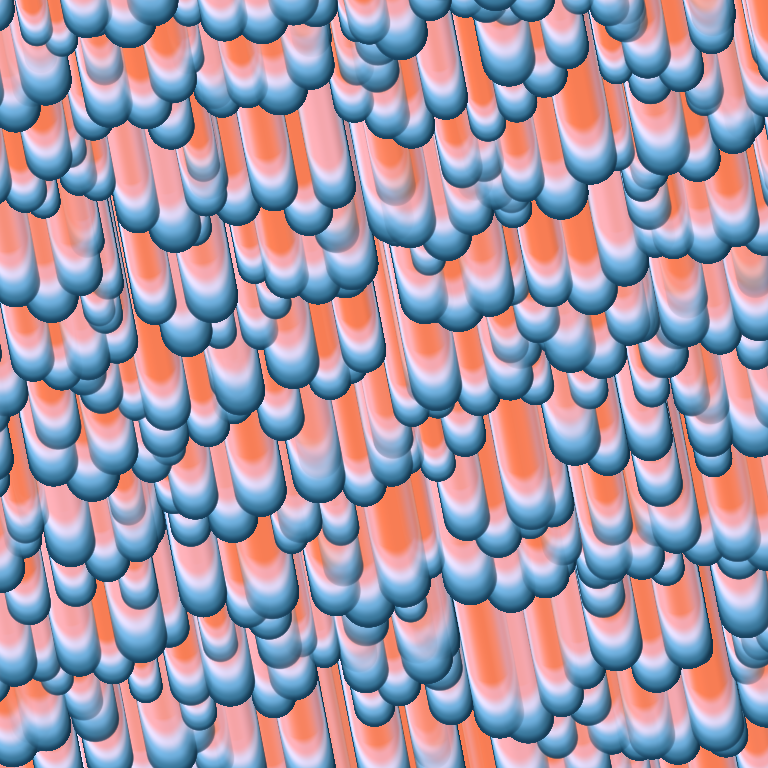
Reproduce this pattern procedurally as a Shadertoy shader.

```glsl
// Overlapping clusters of round-tipped lobes that hang down like soft shingles.
// Each lobe is a capsule whose surface sinks away from its tip; the lobes are
// joined by an exponential soft maximum and coloured from rim to core.

const vec2 CELL = vec2(0.172, 0.128);   // spacing of the clusters
const vec2 UP = vec2(-0.19, 0.982);     // direction from tip to root
const float SLOPE = 0.6;                // sinking of a lobe towards its root
const float SHARPNESS = 200.0;          // hardness of the soft maximum
const int LOBES = 7;                    // three clustered, the rest loose

const vec3 NAVY = vec3(0.09, 0.25, 0.36);
const vec3 TEAL = vec3(0.22, 0.46, 0.60);
const vec3 SKY = vec3(0.44, 0.69, 0.87);
const vec3 LAVENDER = vec3(0.87, 0.84, 0.96);
const vec3 PINK = vec3(0.96, 0.66, 0.69);
const vec3 ORANGE = vec3(0.97, 0.49, 0.33);

float hash(vec2 p) {
    return fract(sin(dot(p, vec2(127.1, 311.7))) * 43758.5453);
}

// Colour from the rim (0) to the warm core (1).
vec3 ramp(float tone) {
    vec3 c = mix(NAVY, TEAL, smoothstep(0.0, 0.12, tone));
    c = mix(c, SKY, smoothstep(0.10, 0.30, tone));
    c = mix(c, LAVENDER, smoothstep(0.28, 0.48, tone));
    c = mix(c, PINK, smoothstep(0.48, 0.67, tone));
    return mix(c, ORANGE, smoothstep(0.74, 0.93, tone));
}

// Tip centre (xy), radius (z) and lift (w) of one lobe of a cluster.
vec4 lobeShape(vec2 id, int index) {
    float j = float(index);
    vec2 seed = id + vec2(17.3, 5.9) * (j + 1.0);
    float a = hash(seed), b = hash(seed + 3.1), c = hash(seed + 7.7);
    if (index < 3) {
        float side = j - 1.0;
        vec2 tip = vec2(side * 0.043, abs(side) * 0.024);
        tip += (vec2(a, b) - 0.5) * vec2(0.016, 0.022);
        return vec4(tip, mix(0.027, 0.035, c), 0.014);
    }
    vec2 tip = vec2(0.086 + (a - 0.5) * 0.13, (b - 0.5) * CELL.y);
    return vec4(tip, mix(0.020, 0.031, c), (hash(seed + 9.2) - 0.5) * 0.016);
}

// Colour of a lobe; q is the offset from the tip centre in radii.
vec3 lobeColour(vec2 q, float heat) {
    float side = sqrt(max(1.0 - q.x * q.x, 0.0));
    float along = clamp((q.y + side) / 2.3, 0.0, 1.0);
    vec3 c = ramp(along * heat * pow(side, 0.6));
    float shade = 0.24 * smoothstep(0.25, 1.0, q.x);
    float glint = 0.07 * smoothstep(0.0, -0.7, q.x);
    return c * (1.0 - shade + glint);
}

// Adds a weighted lobe: premultiplied colour in rgb, weight in a.
vec4 lobeLayer(vec2 p, vec4 shape, float heat, float pixel) {
    vec2 q = (p - shape.xy) / shape.z;
    float d = length(vec2(q.x, min(q.y, 0.0)));
    float cover = smoothstep(-pixel, pixel, (1.0 - d) * shape.z);
    if (cover <= 0.0) return vec4(0.0);
    float dome = sqrt(max(1.0 - d * d, 0.0));
    float height = shape.z * (0.6 * dome - SLOPE * q.y) + shape.w;
    float weight = cover * exp(SHARPNESS * height);
    return vec4(lobeColour(q, heat), 1.0) * weight;
}

vec3 shingles(vec2 p, float pixel) {
    // Deep backdrop for the rare gaps.
    vec4 sum = vec4(TEAL, 1.0) * exp(-SHARPNESS * 0.25);
    float column = floor(p.x / CELL.x);

    for (int i = -1; i <= 1; i++) {
        float col = column + float(i);
        float shift = hash(vec2(col, 41.0)) * CELL.y;
        float row = floor((p.y - shift) / CELL.y);

        for (int k = -3; k <= 1; k++) {
            vec2 id = vec2(col, row + float(k));
            vec2 centre = (id + 0.5) * CELL + vec2(0.0, shift);
            centre += (vec2(hash(id), hash(id + 2.3)) - 0.5) * vec2(0.02, 0.05);

            for (int j = 0; j < LOBES; j++) {
                vec4 shape = lobeShape(id, j);
                shape.xy += centre;
                float heat = mix(0.76, 1.0, hash(id + 11.7 * float(j + 1)));
                sum += lobeLayer(p, shape, heat, pixel);
            }
        }
    }
    return sum.rgb / sum.a;
}

void mainImage(out vec4 fragColor, in vec2 fragCoord) {
    vec2 p = fragCoord / iResolution.y;
    // Turn the canvas so that the lobes hang along the y axis.
    vec2 turned = vec2(dot(p, vec2(UP.y, -UP.x)), dot(p, UP));
    vec3 colour = shingles(turned + 3.0, 1.0 / iResolution.y);
    fragColor = vec4(clamp(colour, 0.0, 1.0), 1.0);
}
```
